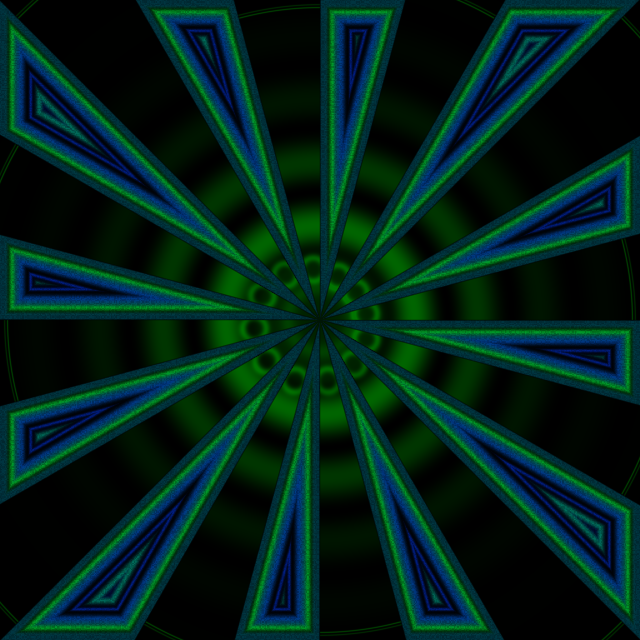
This background is drawn by a Shadertoy shader. Its source:

```glsl
const float PI = 3.14159265;
const float SECTOR = PI / 6.0;           // one ray plus one gap
const float HALF_RAY = SECTOR * 0.25;
const vec3 TEAL = vec3(0.0, 0.18, 0.22);
const vec3 GREEN = vec3(0.0, 0.48, 0.10);
const vec3 BLUE = vec3(0.0, 0.17, 0.42);
const vec3 SEA = vec3(0.0, 0.36, 0.20);
const vec3 NAVY = vec3(0.0, 0.01, 0.15);

float hash(vec2 p) {
    return fract(sin(dot(p, vec2(127.1, 311.7))) * 43758.5453);
}

// Soft line of the given width around a value
float band(float x, float centre, float width) {
    float t = (x - centre) / width;
    return exp(-t * t);
}

vec2 direction(float angle) {
    return vec2(cos(angle), sin(angle));
}

float squareReach(float angle) {
    vec2 d = abs(direction(angle));
    return max(d.x, d.y);
}

// Nested contours, ordered from the rim of a ray to its core
vec3 rayColour(float depth, float grain) {
    vec3 c = TEAL * (1.0 - smoothstep(0.017, 0.029, depth));
    c += vec3(0.0, 0.07, 0.02) * band(depth, 0.027, 0.008);
    c += GREEN * band(depth, 0.038, 0.009);
    c += vec3(0.0, 0.20, 0.24) * band(depth, 0.052, 0.010);
    c += BLUE * band(depth, 0.067, 0.011);
    c += vec3(0.0, 0.10, 0.42) * band(depth, 0.096, 0.005);
    c += SEA * band(depth, 0.123, 0.010);
    c += NAVY * smoothstep(0.080, 0.145, depth);
    c += SEA * 0.8 * band(depth, 0.167, 0.003);
    return c * (0.84 + 0.32 * grain);
}

// Concentric glow with a dim centre
float ringGlow(float radius) {
    float wave = 0.5 - 0.5 * cos(radius * 10.0 * PI);
    float glow = wave * 0.56 * exp(-radius * radius * 4.0);
    float centre = 0.13 + 0.12 * band(radius, 0.10, 0.025);
    return mix(centre, glow, smoothstep(0.17, 0.25, radius));
}

// One small loop in each gap, drifting outward to one side
float loopGlow(vec2 p, float gapAngle) {
    float orbit = 0.175 - 0.035 * cos(gapAngle - 0.6);
    float ring = length(p - orbit * direction(gapAngle));
    return 0.27 * band(ring, 0.036, 0.012);
}

// Twin hairlines where a gap meets the frame
float gapArc(float radius, float gapAngle) {
    float reach = min(squareReach(gapAngle - HALF_RAY), squareReach(gapAngle + HALF_RAY));
    float r = radius - 0.943 / reach;
    return 0.22 * band(r, 0.0, 0.0025) + 0.14 * band(r, 0.009, 0.0025);
}

void mainImage(out vec4 fragColor, in vec2 fragCoord) {
    vec2 uv = fragCoord / iResolution.xy;
    vec2 p = uv * 2.0 - 1.0;
    float pixel = 2.0 / iResolution.y;
    float radius = length(p);
    float angle = atan(p.y, p.x + 1e-6);

    // Fold the plane into rays and gaps
    float local = abs(mod(angle - HALF_RAY, SECTOR) - SECTOR * 0.5);
    float side = radius * sin(HALF_RAY - local);
    float frame = 1.0 - max(abs(p.x), abs(p.y));
    float gapAngle = floor(angle / SECTOR) * SECTOR + HALF_RAY;

    // Gaps: rings, loops and rim arcs
    float green = ringGlow(radius) + loopGlow(p, gapAngle) + gapArc(radius, gapAngle);
    vec3 gap = vec3(0.0, min(green, 0.45), 0.0);

    // Rays: contours of the distance to the nearest edge
    float grain = hash(floor(uv * 512.0));
    vec3 ray = rayColour(min(side, frame), grain);
    ray *= smoothstep(-0.002, 0.005, side);

    vec3 colour = mix(gap, ray, smoothstep(-pixel, pixel, side));
    fragColor = vec4(colour, 1.0);
}
```
